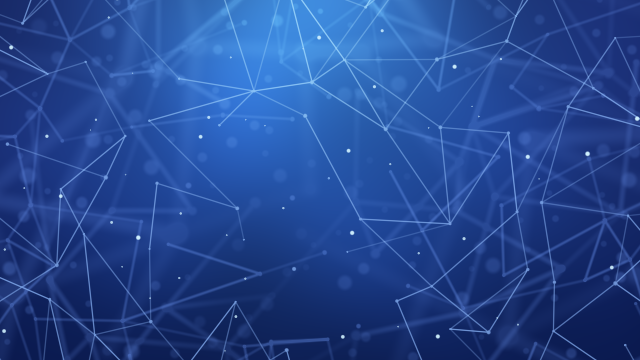
Reproduce this background procedurally as a Shadertoy shader.

```glsl
// Glowing plexus: jittered-grid nodes joined by thin lines over a blue haze.
// Four depth layers go from wide and blurred to fine and sharp, with soft
// bokeh discs and small bright sparks scattered by cellular noise.

#define SHARP_CELL 0.185
#define SHARP_WIDTH 0.0036
#define SHARP_ALPHA 0.80
#define MID_ALPHA 0.42
#define BLUR_ALPHA 0.27
#define FAR_ALPHA 0.20
#define BOKEH_ALPHA 0.30
#define SPARK_DENSITY 0.42
#define CLEARING vec2(0.84, 0.40)

vec2 hash2(vec2 p) {
    vec3 q = fract(p.xyx * vec3(0.1031, 0.1030, 0.0973));
    q += dot(q, q.yzx + 33.33);
    return fract((q.xx + q.yz) * q.zy);
}

float segmentDistance(vec2 p, vec2 a, vec2 b) {
    vec2 ab = b - a;
    return length(p - a - ab * clamp(dot(p - a, ab) / dot(ab, ab), 0.0, 1.0));
}

vec2 node(vec2 id, float seed) {
    return id + 0.04 + 0.92 * hash2(id + seed);
}

// Lines between neighbouring nodes, thinned out around the clearing
float network(vec2 p, float cell, float width, float dotSize, float density, float seed) {
    float angle = seed * 0.37;
    mat2 turn = mat2(cos(angle), sin(angle), -sin(angle), cos(angle));
    vec2 q = turn * p / cell, base = floor(q);
    float lines = 0.0, dots = 0.0;
    for (int y = -1; y <= 1; y++)
    for (int x = -1; x <= 1; x++) {
        vec2 id = base + vec2(x, y);
        vec2 a = node(id, seed);
        float size = dotSize * (0.6 + 0.7 * hash2(id + seed + 5.0).x);
        float nodeDist = length(q - a) * cell;
        dots = max(dots, 1.0 - smoothstep(size * 0.4, size, nodeDist));
        for (int k = 0; k < 4; k++) {
            vec2 link = k == 0 ? vec2(1, 0) : vec2(k - 2, 1);
            vec2 b = node(id + link, seed);
            vec2 h = hash2(id * 1.7 + float(k) * 19.3 + seed * 3.1);
            vec2 middle = (0.5 * (a + b) * cell) * turn;
            float open = smoothstep(0.08, 0.42, length((middle - CLEARING) * vec2(0.85, 1.0)));
            float alive = step(h.x, density * mix(0.3, 1.0, open));
            float d = segmentDistance(q, a, b) * cell;
            float line = 1.0 - smoothstep(0.0, width, d);
            lines += alive * line * (0.3 + 0.7 * h.y);
        }
    }
    return min(max(lines, dots * 0.95), 1.0);
}

// Random discs, one candidate per cell
float discs(vec2 p, float cell, float radius, float edge, float density, float seed) {
    vec2 q = p / cell, base = floor(q);
    float sum = 0.0;
    for (int y = -1; y <= 1; y++)
    for (int x = -1; x <= 1; x++) {
        vec2 id = base + vec2(x, y);
        vec2 h = hash2(id + seed + 71.0);
        float r = radius * mix(0.35, 1.0, h.y * h.y);
        float d = length(q - node(id, seed)) * cell;
        float disc = 1.0 - smoothstep(r * (1.0 - edge), r, d);
        sum += step(h.x, density) * disc * (0.4 + 0.6 * h.y);
    }
    return min(sum, 1.0);
}

// Slow layered sines for uneven haze
float haze(vec2 p) {
    float s = sin(p.x * 4.1 + 1.7 * sin(p.y * 3.3 + 0.6));
    s += 0.7 * sin(p.y * 6.3 - p.x * 3.7 + 1.4 * sin(p.x * 5.1));
    s += 0.4 * sin(p.x * 9.7 + p.y * 8.3 + 2.0);
    return s / 2.1;
}

void mainImage(out vec4 fragColor, in vec2 fragCoord) {
    vec2 p = fragCoord / iResolution.y;
    vec2 uv = fragCoord / iResolution.xy;
    float pixel = 1.0 / iResolution.y;

    // Backdrop: dark corners, blue middle, bright lamp at the top
    vec2 lampOffset = (uv - vec2(0.47, 1.02)) / vec2(0.25, 0.38);
    vec2 coreOffset = (uv - vec2(0.49, 0.60)) / vec2(0.36, 0.46);
    float lamp = exp(-dot(lampOffset, lampOffset));
    float core = exp(-dot(coreOffset, coreOffset));
    float mist = haze(p);
    vec3 color = mix(vec3(0.035, 0.085, 0.27), vec3(0.145, 0.335, 0.71), core);
    color += vec3(0.06, 0.075, 0.15) * smoothstep(0.05, 0.75, uv.y) * (1.0 - core);
    color += vec3(0.11, 0.26, 0.24) * lamp;
    color *= 1.0 + 0.15 * mist;

    // Depth layers from far to near
    vec3 glow = mix(vec3(0.40, 0.56, 0.92), vec3(0.42, 0.78, 1.0), lamp);
    float far = network(p, 0.35, 0.040, 0.036, 0.50, 3.0);
    float blur = network(p, 0.23, 0.014, 0.017, 0.44, 8.0);
    float mid = network(p, 0.20, 0.0070, 0.0085, 0.38, 14.0);
    float sharp = network(p, SHARP_CELL, max(SHARP_WIDTH, 1.0 * pixel), 0.0066, 0.43, 17.0);
    float bokeh = discs(p, 0.09, 0.030, 0.55, 0.55, 23.0);
    float lift = 0.75 + 0.5 * mist + 0.6 * lamp;
    color = mix(color, glow, far * FAR_ALPHA * lift);
    color = mix(color, glow, bokeh * BOKEH_ALPHA * lift);
    color = mix(color, glow, blur * BLUR_ALPHA * lift);
    color = mix(color, glow, mid * MID_ALPHA);
    color = mix(color, mix(glow, vec3(0.75, 0.92, 1.0), 0.35 + 0.4 * lamp), sharp * SHARP_ALPHA);

    // Bright sparks
    float sparks = discs(p, 0.11, 0.0090, 0.6, SPARK_DENSITY, 41.0);
    color = mix(color, vec3(0.82, 0.95, 1.0), sparks);

    fragColor = vec4(clamp(color, 0.0, 1.0), 1.0);
}
```
